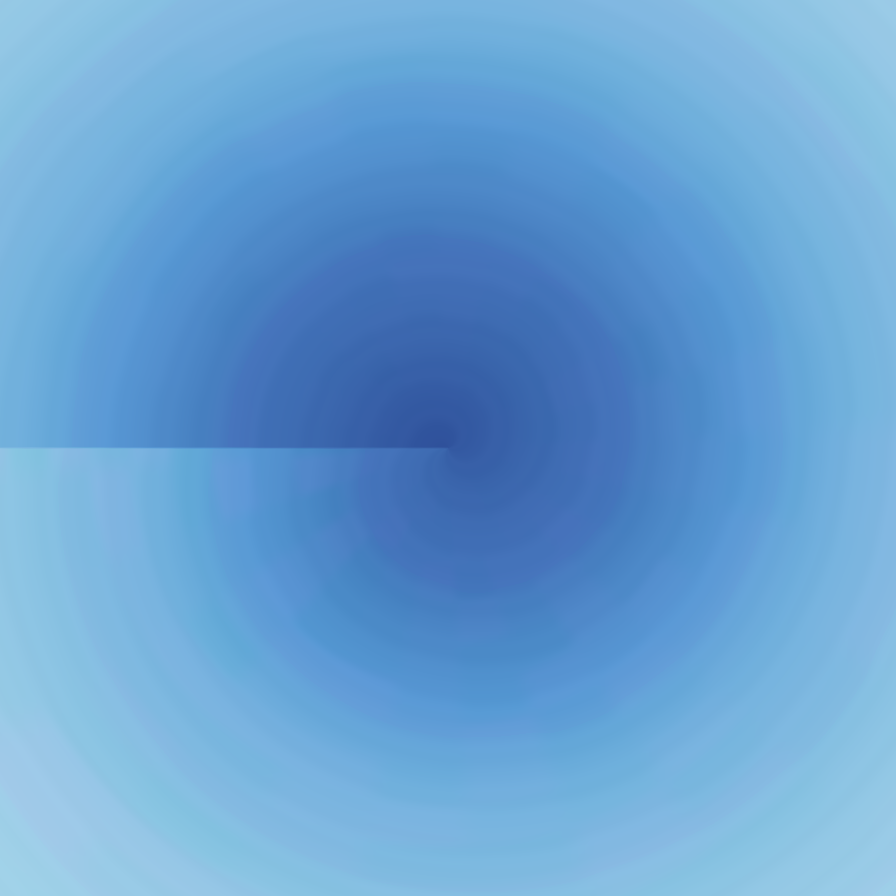
A Shadertoy shader for this background:

```glsl
// A blue radial gradient wound into a shallow spiral, cut by a seam on the left.
// Radius plus a turn-dependent shift drives a colour ramp; soft polar facets
// and faint hue rings give it a grained, layered finish.

const float TAU = 6.2831853;

float hash(vec2 cell) {
    return fract(sin(dot(cell, vec2(41.3, 289.7))) * 4375.5);
}

// Polar cells of random value, flat inside and blended near their borders.
float facets(vec2 q) {
    vec2 cell = floor(q);
    vec2 blend = smoothstep(0.6, 1.0, fract(q));
    float inner = mix(hash(cell), hash(cell + vec2(1, 0)), blend.x);
    float outer = mix(hash(cell + vec2(0, 1)), hash(cell + vec2(1, 1)), blend.x);
    return mix(inner, outer, blend.y) - 0.5;
}

// Deep blue at the core to pale sky blue at the corners.
vec3 skyRamp(float t) {
    vec3 color = mix(vec3(0.18, 0.31, 0.60), vec3(0.27, 0.47, 0.74), clamp(t / 0.25, 0.0, 1.0));
    color = mix(color, vec3(0.34, 0.60, 0.83), clamp((t - 0.25) / 0.13, 0.0, 1.0));
    color = mix(color, vec3(0.46, 0.70, 0.87), clamp((t - 0.38) / 0.12, 0.0, 1.0));
    color = mix(color, vec3(0.59, 0.79, 0.90), clamp((t - 0.50) / 0.20, 0.0, 1.0));
    return mix(color, vec3(0.66, 0.84, 0.92), clamp((t - 0.70) / 0.20, 0.0, 1.0));
}

void mainImage(out vec4 fragColor, in vec2 fragCoord) {
    vec2 p = (fragCoord - 0.5 * iResolution.xy) / iResolution.y;
    float radius = length(p);

    // Turn runs clockwise from 0 above the seam to 1 below it.
    float turn = 0.5 - atan(p.y, p.x) / TAU;
    float shift = turn * (0.03 + 0.13 * turn);

    // Average both sides of the seam within about a pixel.
    float seam = step(p.x, 0.0) * (1.0 - smoothstep(0.0, 1.0 / iResolution.y, abs(p.y)));
    shift = mix(shift, 0.08, seam);

    // Facets fade out at the core, where the sectors converge.
    float facet = facets(vec2(turn * 24.0, radius * 22.0)) * smoothstep(0.0, 0.2, radius);
    float t = radius + shift + 0.009 * facet;
    vec3 color = skyRamp(t);

    // Hue rings lean violet, then swing quickly toward cyan.
    float phase = fract((t - 0.25) / 0.17);
    float ring = (0.5 - phase) * smoothstep(0.0, 0.15, phase) * smoothstep(0.05, 0.25, t);
    color += vec3(-0.012, 0.016, -0.004) * ring;

    // Fine concentric ripples and a violet cast in the facets below the seam.
    color += 0.003 * (sin(t * 150.0) + 0.6 * sin(t * 263.0 + 1.0));
    color += vec3(0.03, -0.008, 0.012) * facet * (0.3 + turn * turn);

    fragColor = vec4(color, 1.0);
}
```
